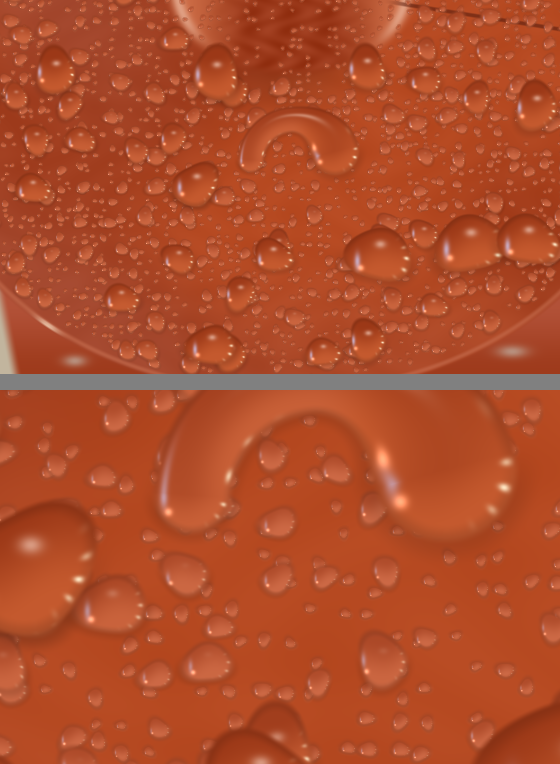
Top: the whole. Bottom: its middle third, enlarged.
This texture is drawn by a Shadertoy shader. Its source:

```glsl
vec3 hash3(vec2 c) {
    vec3 s = fract(c.xyx * vec3(.1031, .1030, .0973));
    s += dot(s, s.yxz + 33.33);
    return fract((s.xxy + s.yzz) * s.zyx);
}

float rimDistance(vec2 p) { return length((p - vec2(.76, .66)) / vec2(.95, .71)); }
float neckDistance(vec2 p) { return length((p - vec2(.78, 1.04)) / vec2(.33, .24)); }

float spot(vec2 q, vec2 center, vec2 size) {
    vec2 d = (q - center) / size;
    return exp(-dot(d, d));
}

// q is the offset in radii, d the distance with the edge at 1
void addDrop(inout vec3 col, vec2 q, float d, float radius, float blur, float seed) {
    if (d > 1.6) return;
    float w = blur / radius;
    float large = smoothstep(.012, .05, radius);
    float mask = 1. - smoothstep(1. - w, 1. + w, d);

    // contact shadow below the drop
    col *= 1. - .10 * smoothstep(1.4, 1., d) * smoothstep(.5, -.6, q.y);

    // body, dark towards the top and lit through from below
    float lit = smoothstep(.9, -.7, q.y - .25 * q.x + .15 * sin(q.x * 3. + seed * 6.));
    vec3 dark = mix(vec3(.69, .30, .17), vec3(.61, .22, .09), large);
    vec3 light = mix(vec3(.80, .41, .27), vec3(.77, .35, .18), large);
    vec3 body = mix(dark, light, lit);
    body *= 1. - .13 * smoothstep(.75, 1., d) * smoothstep(-.5, .5, abs(q.y));

    // window reflection, left streak and sparkles on the right edge
    float window = spot(q, vec2(.05, .36), vec2(.18, .13)) * large;
    body = mix(body, vec3(.88, .66, .57), .85 * window);
    float streak = spot(q, vec2(-.74, .02 - .3 * seed), vec2(.10, .27));
    body = mix(body, vec3(.80, .72, .84), streak * mix(.45, .85, large));
    float angle = atan(q.y, q.x);
    float sparkle = pow(.5 + .5 * sin(angle * 15. + seed * 20.), 4.);
    sparkle *= spot(vec2(d, angle), vec2(.86, -.25), vec2(.08, .55));
    body = mix(body, vec3(1., .90, .76), sparkle * mix(.4, 1., large));
    body += vec3(.4, .36, .32) * spot(q, vec2(-.62, -.45), vec2(.10));

    col = mix(col, body, mask);
}

void addDropLayer(inout vec3 col, vec2 p, float cell, float share, float blur) {
    vec2 home = floor(p / cell);
    for (int j = -1; j <= 1; j++)
    for (int i = -1; i <= 1; i++) {
        vec2 id = home + vec2(i, j);
        vec3 h = hash3(id + 71. + cell * 900.);
        vec3 k = hash3(id + 213. + cell * 500.);
        vec2 center = (id + .5 + .5 * (h.xy - .5)) * cell;
        float corner = smoothstep(.5, 1.3, center.x) * smoothstep(.75, .25, center.y);
        float big = step(.2, cell);
        if (h.z > share + .4 * corner * big) continue;
        if (rimDistance(center) > .96) continue;
        if (cell > .03 && neckDistance(center) < 1.1) continue;

        // leave room around the arched drop
        if (cell > .12 && length(center - vec2(.79, .61)) < mix(.2, .25, big)) continue;

        float radius = cell * (mix(.17, .32, k.x) + .08 * corner * big);
        vec2 q = (p - center) / radius;
        float a = atan(q.y, q.x);
        float wobble = 1. + .13 * sin(2. * a + k.y * 6.28) + .07 * sin(3. * a + k.z * 6.28);
        addDrop(col, q, length(q) * wobble, radius, blur, k.y);
    }
}

void addArchedDrop(inout vec3 col, vec2 p, float blur) {
    vec2 c = p - vec2(.785, .565);
    float a = atan(c.x, c.y);
    float bend = clamp(a, -1.5, 1.3);
    float radius = mix(.034, .064, smoothstep(-.1, 1.2, bend));
    vec2 q = (c - .115 * vec2(sin(bend), cos(bend))) / radius;
    addDrop(col, q, length(q), radius, blur, .3);
}

void mainImage(out vec4 fragColor, in vec2 fragCoord) {
    vec2 p = fragCoord / iResolution.y;
    float blur = max(.0035 + .005 * abs(p.y - .45), 1. / iResolution.y);

    // painted lid with broad reflections
    float sweep = .5 + .5 * sin(p.x * 3.6 + 1.3 * sin(p.y * 4.) + 3.6);
    sweep = max(smoothstep(.15, .85, sweep), smoothstep(.9, 1.3, p.x) * smoothstep(.3, .8, p.y));
    vec3 col = mix(vec3(.622, .227, .10), vec3(.715, .288, .13), sweep);
    float haze = smoothstep(.65, .15, p.x) * (.6 + .4 * sin(p.y * 7. + p.x * 4.));
    col = mix(col, vec3(.645, .285, .185), clamp(haze + .5 * smoothstep(.4, .0, p.y), 0., 1.));
    col += .012 * sin(p.x * 23. + 3. * sin(p.y * 17.)) * sin(p.y * 29. + 2. * sin(p.x * 13.));

    // neck with glossy flanks and a shadow underneath
    float neck = neckDistance(p);
    col *= 1. - .12 * smoothstep(1.6, 1., neck) * smoothstep(.3, .0, abs(p.x - .78));
    float flank = abs(p.x - .78) / .33;
    vec3 neckColor = mix(vec3(.60, .215, .095), vec3(.80, .42, .27), smoothstep(.3, .9, flank));
    neckColor += .04 * sin(p.x * 61. + 2. * sin(p.y * 50.)) * sin(p.y * 70.) * smoothstep(.8, .2, flank);
    col = mix(col, neckColor, smoothstep(1.06, .9, neck));
    float gloss = spot(vec2(neck, flank), vec2(.94, .9), vec2(.05, .16));
    col = mix(col, vec3(.92, .72, .62), .7 * gloss);

    // seam at the upper right
    float seam = p.y - .99 + .16 * (p.x - 1.07);
    col = mix(col, vec3(.40, .14, .07), .7 * smoothstep(.008, .002, abs(seam)) * smoothstep(1.02, 1.1, p.x));

    addDropLayer(col, p, .024, .50, blur);
    addDropLayer(col, p, .048, .60, blur);
    addDropLayer(col, p, .090, .55, blur);
    addDropLayer(col, p, .137, .50, blur);
    addDropLayer(col, p, .220, .36, blur);
    addArchedDrop(col, p, blur);

    // side wall beyond the curved rim
    float rim = rimDistance(p);
    vec3 wall = mix(vec3(.62, .23, .11), vec3(.70, .32, .22), smoothstep(.0, .2, p.y));
    wall = mix(wall, vec3(.76, .71, .62), smoothstep(.06, .025, p.x + .2 * p.y));
    col = mix(col, wall, smoothstep(.995, 1.015, rim));
    col = mix(col, vec3(.77, .42, .30), .6 * smoothstep(.014, .0, abs(rim - .995)));
    float glint = smoothstep(.012, .003, abs(rim - .998)) * spot(p, vec2(.115, .11), vec2(.035));
    col = mix(col, vec3(1., .93, .82), glint);

    // pale reflections low on the wall
    float pale = spot(p, vec2(.20, .035), vec2(.03, .015)) + spot(p, vec2(1.37, .06), vec2(.04, .016));
    col = mix(col, vec3(.74, .64, .58), .8 * pale);

    fragColor = vec4(clamp(col, 0., 1.), 1.);
}
```
